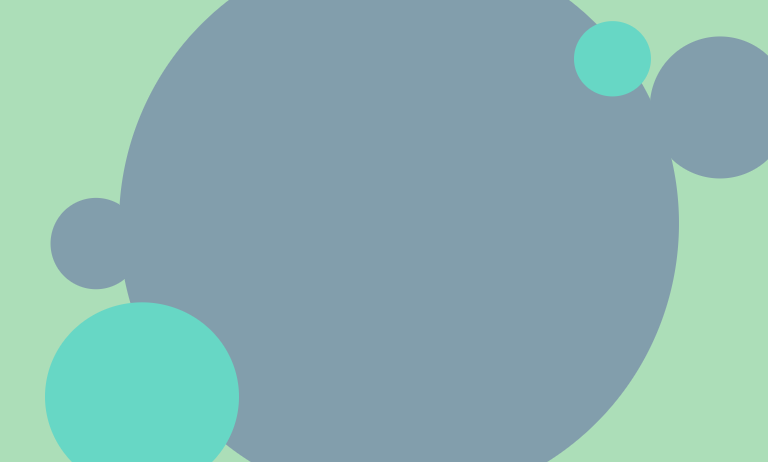
A Shadertoy shader for this background:

```glsl
// Flat backdrop of overlapping slate and turquoise discs on pale green.

const vec3 PALE_GREEN = vec3(0.675, 0.870, 0.720);
const vec3 SLATE      = vec3(0.510, 0.620, 0.673);
const vec3 TURQUOISE  = vec3(0.404, 0.842, 0.773);

// Discs as (centre.xy, radius.xy), in fractions of the canvas.
const vec4 MAIN_DISC   = vec4(0.5195, 0.5165, 0.3646, 0.6087);
const vec4 RIGHT_DISC  = vec4(0.9375, 0.7674, 0.0915, 0.1537);
const vec4 LEFT_DISC   = vec4(0.1250, 0.4728, 0.0592, 0.0989);
const vec4 LOWER_DISC  = vec4(0.1849, 0.1413, 0.1263, 0.2043);
const vec4 UPPER_DISC  = vec4(0.7975, 0.8728, 0.0501, 0.0815);

// Coverage of an elliptical disc, with an edge one pixel wide.
float discCoverage(vec2 uv, vec4 disc) {
    vec2 q = (uv - disc.xy) / disc.zw;
    float radial = length(q);
    vec2 gradient = q / (max(radial, 1e-4) * disc.zw * iResolution.xy);
    float pixelDistance = (radial - 1.0) / max(length(gradient), 1e-6);
    return clamp(0.5 - pixelDistance, 0.0, 1.0);
}

void mainImage(out vec4 fragColor, in vec2 fragCoord) {
    vec2 uv = fragCoord / iResolution.xy;

    // Slate discs merge into one silhouette.
    float slate = max(discCoverage(uv, MAIN_DISC),
                  max(discCoverage(uv, RIGHT_DISC), discCoverage(uv, LEFT_DISC)));

    // Turquoise discs lie on top.
    float turquoise = max(discCoverage(uv, LOWER_DISC), discCoverage(uv, UPPER_DISC));

    vec3 color = mix(PALE_GREEN, SLATE, slate);
    color = mix(color, TURQUOISE, turquoise);
    fragColor = vec4(color, 1.0);
}
```
